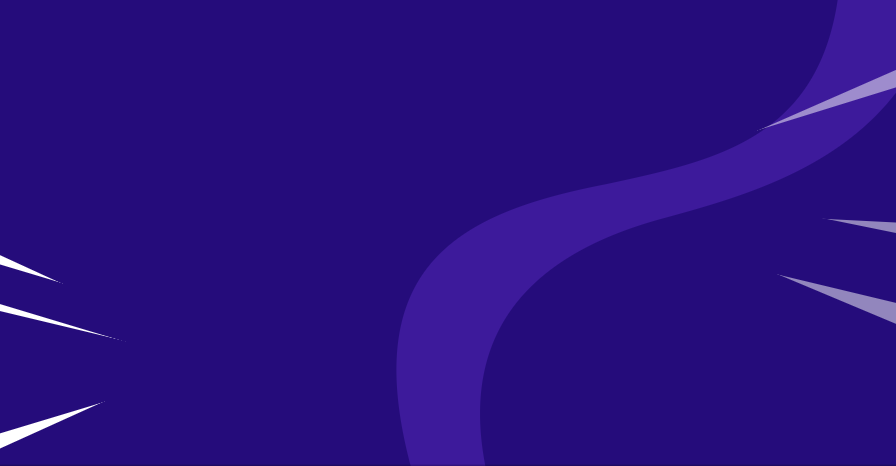
A Shadertoy shader for this background:

```glsl
#define CANVAS vec2(768.0, 400.0)
#define BACKDROP vec3(0.145, 0.049, 0.482)
#define RIBBON vec3(0.238, 0.100, 0.608)
#define SPIKE vec3(1.0)
#define LEFT_OPACITY 1.0
#define RIGHT_OPACITY 0.5
#define RIM_HEIGHT 1.2
#define RIM_SHADE 0.8

const int SPIKE_COUNT = 6;

// Each spike: tip x, tip y, lower and upper height where it meets the side
const vec4 spikes[SPIKE_COUNT] = vec4[](
    vec4( 50.0, 158.0, 173.0, 181.0),
    vec4( 96.0, 110.0, 133.0, 139.0),
    vec4( 86.0,  54.0,  15.0,  28.0),
    vec4(652.0, 289.0, 325.0, 340.0),
    vec4(709.0, 212.0, 200.0, 209.0),
    vec4(668.0, 164.0, 122.0, 140.0));

// Signed distance to a falling cubic curve, positive on its right
float curveSide(vec2 p, vec2 a, vec2 b, vec2 c, vec2 d) {
    float lo = 0.0, hi = 1.0;
    vec2 point, tangent;
    for (int i = 0; i < 18; i++) {
        float t = 0.5 * (lo + hi);
        vec2 ab = mix(a, b, t), bc = mix(b, c, t), cd = mix(c, d, t);
        vec2 abc = mix(ab, bc, t), bcd = mix(bc, cd, t);
        point = mix(abc, bcd, t);
        tangent = bcd - abc;
        if (point.y > p.y) lo = t; else hi = t;
    }
    return (p.x - point.x) * abs(tangent.y) / length(tangent);
}

float ribbonDistance(vec2 p) {
    float leftSide = p.y > 242.0
        ? curveSide(p, vec2(718, 400), vec2(700, 280), vec2(612, 262), vec2(520, 242))
        : curveSide(p, vec2(520, 242), vec2(396, 218), vec2(306, 174), vec2(352, 0));
    float rightSide = p.y > 213.0
        ? curveSide(p, vec2(800, 380), vec2(760, 266), vec2(650, 235), vec2(570, 213))
        : curveSide(p, vec2(570, 213), vec2(480, 189), vec2(390, 135), vec2(416, 0));
    return max(-leftSide, rightSide);
}

// Wedge that opens from its tip toward the nearer side of the canvas
float spikeDistance(vec2 p, vec4 spike) {
    float baseX = spike.x < 0.5 * CANVAS.x ? 0.0 : CANVAS.x;
    float facing = sign(baseX - spike.x);
    vec2 lower = normalize(vec2(baseX, spike.z) - spike.xy);
    vec2 upper = normalize(vec2(baseX, spike.w) - spike.xy);
    vec2 q = p - spike.xy;
    return max(dot(q, vec2(lower.y, -lower.x)), dot(q, vec2(-upper.y, upper.x)) ) * 0.0
         + max(facing * dot(q, vec2(lower.y, -lower.x)),
               facing * dot(q, vec2(-upper.y, upper.x)));
}

float coverage(float dist, float pixel) {
    return clamp(0.5 - dist / pixel, 0.0, 1.0);
}

void mainImage(out vec4 fragColor, in vec2 fragCoord) {
    vec2 p = fragCoord / iResolution.xy * CANVAS;
    float pixel = CANVAS.y / iResolution.y;

    // Winding ribbon
    vec3 color = mix(BACKDROP, RIBBON, coverage(ribbonDistance(p), pixel));

    // Spikes from both sides
    for (int i = 0; i < SPIKE_COUNT; i++) {
        float opacity = spikes[i].x < 0.5 * CANVAS.x ? LEFT_OPACITY : RIGHT_OPACITY;
        color = mix(color, SPIKE, opacity * coverage(spikeDistance(p, spikes[i]), pixel));
    }

    // Thin dark rim along the bottom
    color *= mix(1.0, RIM_SHADE, coverage(p.y - RIM_HEIGHT, pixel));

    fragColor = vec4(color, 1.0);
}
```
